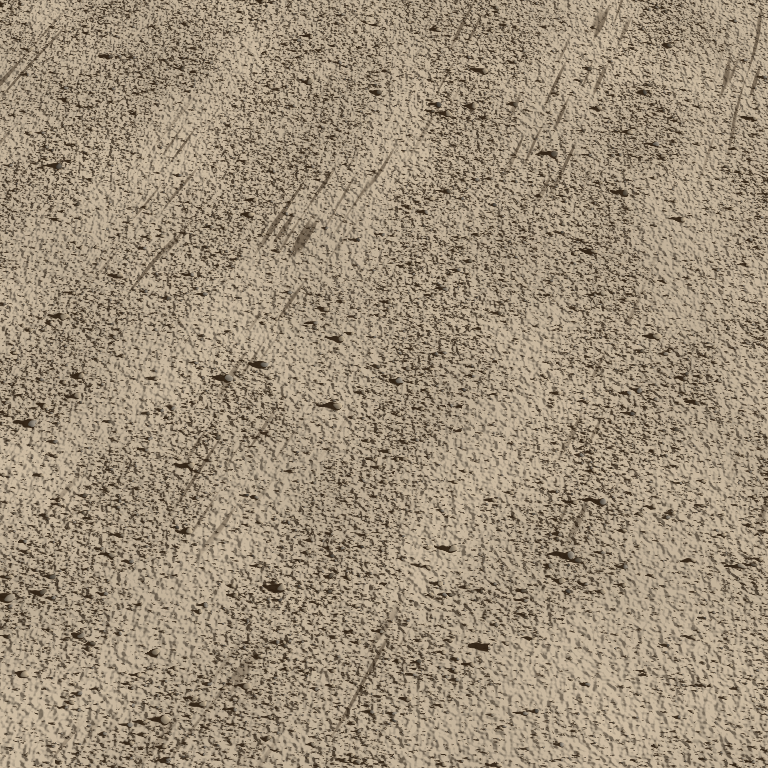
A Shadertoy shader for this texture:

```glsl
// Dry, sandy ground strewn with pebbles that cast long shadows in low sunlight from the right.

const vec3 SOIL = vec3(0.735, 0.672, 0.580);
const vec3 SHADOW = vec3(0.185, 0.130, 0.075);
const vec3 GREY_STONE = vec3(0.60, 0.57, 0.52);
const vec3 TAN_STONE = vec3(0.76, 0.69, 0.58);
const vec2 SUN = vec2(0.92, 0.39);
const vec2 TRACK = vec2(0.46, 0.89);
const float HORIZON = 2.5;

vec2 hash2(vec2 p) {
    vec3 q = fract(p.xyx * vec3(0.1031, 0.1030, 0.0973));
    q += dot(q, q.yzx + 33.33);
    return fract((q.xx + q.yz) * q.zy);
}

float gradientDot(vec2 cell, vec2 offset, vec2 f) {
    float angle = 6.2832 * hash2(cell + offset).x;
    return dot(vec2(cos(angle), sin(angle)), f - offset);
}

float gradientNoise(vec2 p) {
    vec2 i = floor(p), f = p - i;
    vec2 u = f * f * f * (f * (f * 6.0 - 15.0) + 10.0);
    float low = mix(gradientDot(i, vec2(0, 0), f), gradientDot(i, vec2(1, 0), f), u.x);
    float high = mix(gradientDot(i, vec2(0, 1), f), gradientDot(i, vec2(1, 1), f), u.x);
    return 1.4 * mix(low, high, u.y);
}

// Sunlit slope of a bumpy surface: positive faces the sun
float relief(vec2 p, float frequency) {
    vec2 q = p * frequency;
    return gradientNoise(q) - gradientNoise(q + SUN * 0.4);
}

// Screen to ground: features shrink evenly towards the horizon
vec2 groundPlane(vec2 uv) {
    float nearness = 1.0 - uv.y / HORIZON;
    return vec2((uv.x - 0.5) / nearness, -1.15 * HORIZON * log(nearness)) + 7.0;
}

// Position across and along the wheel tracks
vec2 trackSpace(vec2 p) {
    return vec2(p.x * TRACK.y - p.y * TRACK.x, dot(p, TRACK));
}

// Distance to a wedge that narrows towards the left
float wedge(vec2 d, float size, float reach) {
    float t = clamp(-d.x / reach, 0.0, 1.0);
    vec2 spine = vec2(-t * reach, 0.12 * t * reach);
    return length(d - spine) - size * mix(0.85, 0.25, t);
}

// One layer of jittered pebbles and their shadows painted over a colour
vec3 scatterPebbles(vec3 col, vec2 p, float cells, float cover, float depth, float pixel) {
    float blur = max(pixel * cells * 0.65, 0.035);
    vec2 q = p * cells;
    vec2 warp = vec2(gradientNoise(q * 2.3), gradientNoise(q * 2.3 + 41.0));
    q += 0.13 * warp;
    vec2 base = floor(q);
    float shade = 0.0, body = 0.0;
    vec3 stone = TAN_STONE;
    for (int y = -1; y <= 1; y++) {
        for (int x = -1; x <= 2; x++) {
            vec2 id = base + vec2(x, y);
            vec2 place = hash2(id + cells);
            vec2 kind = hash2(id * 1.7 + cells * 3.1 + 19.0);
            if (kind.x > cover) continue;
            float rank = kind.x / cover;
            float size = mix(0.12, 0.33, kind.y * kind.y);
            vec2 d = q - id - 0.1 - 0.8 * place;
            float reach = size * mix(1.6, 3.8, rank);
            shade = max(shade, smoothstep(blur, -blur, wedge(d, size, reach)));

            vec2 rise = d - size * vec2(0.25, 0.15);
            float mask = smoothstep(blur, -blur, length(rise * vec2(1.0, 1.15)) - size * 0.72);
            if (mask > body) {
                float facing = dot(rise / size, SUN);
                vec3 tint = mix(TAN_STONE, GREY_STONE, smoothstep(0.55, 0.95, place.x));
                tint *= mix(1.0, 0.62, step(0.9, place.y));
                stone = tint * clamp(0.86 + 0.5 * facing, 0.42, 1.13);
                body = mask;
            }
        }
    }
    col = mix(col, SHADOW, shade * depth);
    return mix(col, stone, body * 0.9);
}

void mainImage(out vec4 fragColor, in vec2 fragCoord) {
    vec2 uv = fragCoord / iResolution.xy;
    vec2 p = groundPlane(uv);
    float pixel = 1.0 / (iResolution.y * (1.0 - uv.y / HORIZON));
    vec2 track = trackSpace(p);

    // Stony drifts between smoother, driven strips
    float drift = gradientNoise(track * vec2(6.0, 1.6)) + 0.7 * gradientNoise(p * 9.0 + 3.0);
    float stony = smoothstep(-0.65, 0.6, drift);

    // Uneven soil
    float bumps = 0.65 * relief(p, 75.0) + 0.8 * relief(p, 170.0);
    float tone = 1.0 + clamp(0.42 * bumps, -0.30, 0.065);
    tone += 0.05 * gradientNoise(p * 5.0) - 0.03 * stony;
    vec3 col = SOIL * tone;
    float pits = smoothstep(0.26, 0.55, -bumps) * mix(0.2, 0.65, stony);
    col = mix(col, SHADOW, pits);

    // Thin broken ruts
    float rut = gradientNoise(track * vec2(85.0, 7.0));
    float worn = smoothstep(0.1, 0.45, gradientNoise(track * vec2(7.0, 2.2) + 23.0));
    col = mix(col, SHADOW, 0.5 * worn * smoothstep(0.28, 0.55, rut));

    // Pebbles from grit to small stones
    col = scatterPebbles(col, p, 185.0, mix(0.18, 0.62, stony), 0.75, pixel);
    col = scatterPebbles(col, p, 115.0, mix(0.14, 0.58, stony), 0.85, pixel);
    col = scatterPebbles(col, p, 68.0, mix(0.06, 0.34, stony), 0.92, pixel);
    col = scatterPebbles(col, p, 36.0, mix(0.02, 0.12, stony), 0.95, pixel);

    fragColor = vec4(clamp(col, 0.0, 1.0), 1.0);
}
```
